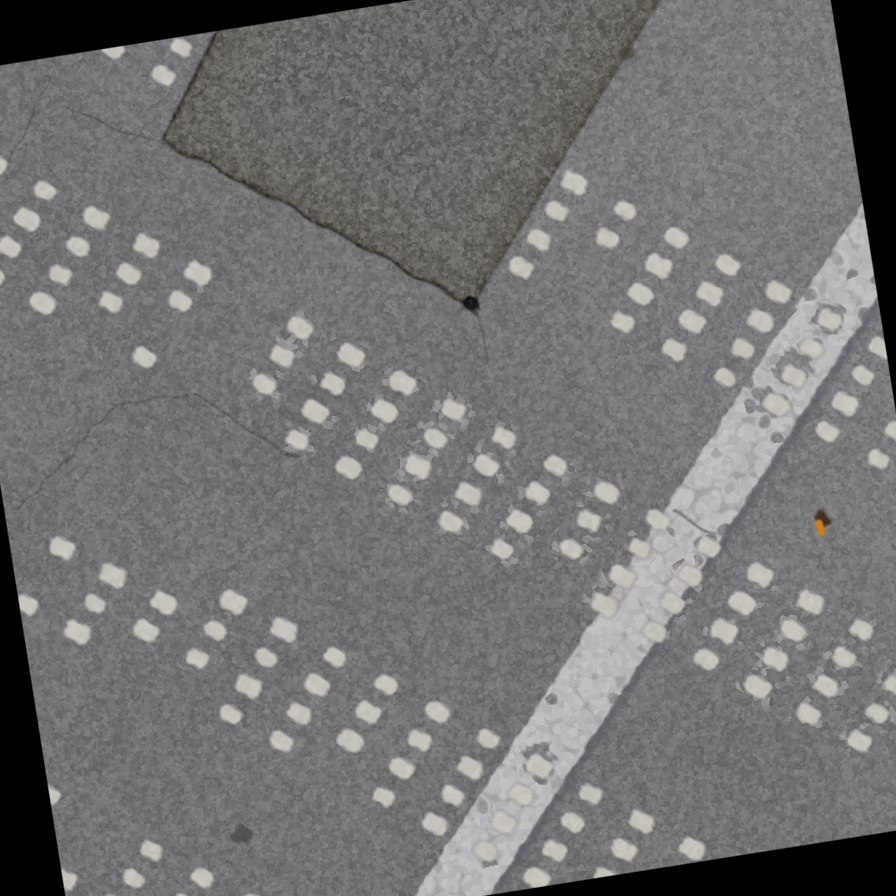
Write a WebGL 2 fragment shader that draws this texture.

```glsl
#version 300 es
precision highp float;
// A tilted square of worn asphalt: a darker repair slab, a diagonal paint stripe
// and four skewed bands of raised pale studs. Studs come from an inverted lattice,
// grain and chipped paint from cellular noise, wobbly edges from layered sines.
uniform vec2 u_resolution;
out vec4 outColor;

const vec2 STUD_ACROSS = vec2(0.0570, -0.0306);
const vec2 STUD_DOWN = vec2(-0.0199, -0.0315);
const vec3 ASPHALT = vec3(0.452, 0.445, 0.455);
const vec3 SLAB = vec3(0.418, 0.412, 0.402);
const vec3 SOIL = vec3(0.33, 0.315, 0.275);
const vec3 CRACK = vec3(0.27, 0.265, 0.27);
const vec3 STRIPE = vec3(0.735, 0.725, 0.735);
const vec3 STUD = vec3(0.77, 0.76, 0.73);
const vec3 SHADE = vec3(0.345, 0.34, 0.39);

// Worn-off places: centre and radius
const vec3 WORN[14] = vec3[14](
  vec3(0.238, 0.602, 0.045), vec3(0.278, 0.665, 0.015), vec3(0.181, 0.632, 0.015),
  vec3(0.275, 0.539, 0.020), vec3(0.647, 0.684, 0.026), vec3(0.617, 0.355, 0.020),
  vec3(0.026, 0.427, 0.048), vec3(0.048, 0.357, 0.016), vec3(0.117, 0.406, 0.034),
  vec3(0.203, 0.358, 0.015), vec3(0.172, 0.249, 0.034), vec3(0.103, 0.633, 0.020),
  vec3(0.102, 0.066, 0.026), vec3(0.372, 0.145, 0.016));

vec2 hash2(vec2 p) {
  vec3 q = fract(p.xyx * vec3(0.1031, 0.1030, 0.0973));
  q += dot(q, q.yzx + 33.33);
  return fract((q.xx + q.yz) * q.zy);
}

// Nearest cell: x = distance to its centre, y = its random tone
vec2 cellular(vec2 p) {
  vec2 base = floor(p), best = vec2(9.0, 0.0);
  for (int k = 0; k < 9; k++) {
    vec2 cell = base + vec2(k % 3 - 1, k / 3 - 1);
    float d = length(cell + hash2(cell + 57.0) - p);
    if (d < best.x) best = vec2(d, hash2(cell + 211.0).x);
  }
  return best;
}

// Layered sines, roughly -1 to 1
float ripple(vec2 p) {
  return (sin(p.x * 1.3 + 2.0 * sin(p.y * 0.9)) + sin(p.y * 1.7 - p.x * 0.6 + 1.0)
        + 0.6 * sin(p.x * 3.1 + p.y * 2.7)) / 2.6;
}

float cover(float d, float blur) { return 1.0 - smoothstep(-blur, blur, d); }

float segment(vec2 p, vec2 a, vec2 b) {
  vec2 d = b - a;
  return length(p - a - d * clamp(dot(p - a, d) / dot(d, d), 0.0, 1.0));
}

float blob(vec2 p, vec2 centre, float radius) {
  return cover(length(p - centre) + 0.35 * radius * ripple(p * 190.0) - radius, 0.003);
}

float roundBox(vec2 p, vec2 halfSize, float r) {
  vec2 q = abs(p) - halfSize + r;
  return length(max(q, 0.0)) + min(max(q.x, q.y), 0.0) - r;
}

// One band of studs, four deep: x = signed distance, y = 1 inside the band
vec2 studBand(vec2 p, vec2 origin) {
  vec2 c = inverse(mat2(STUD_ACROSS, STUD_DOWN)) * (p - origin);
  vec2 cell = vec2(round(c.x), clamp(round(c.y), 0.0, 3.0));
  vec2 centre = origin + cell.x * STUD_ACROSS + cell.y * STUD_DOWN;
  vec2 along = normalize(STUD_ACROSS), rel = p - centre;
  rel = vec2(dot(rel, along), dot(rel, vec2(-along.y, along.x)));
  vec2 size = vec2(0.0140, 0.0102) * (0.83 + 0.2 * hash2(cell + origin * 91.0).x);
  float d = roundBox(rel, size, 0.007) + 0.0013 * ripple(p * 230.0);
  for (int k = 0; k < 14; k++)
    if (distance(centre, WORN[k].xy) < WORN[k].z) d = 1.0;
  return vec2(d, cover(abs(c.y - 1.5) - 2.0, 0.3));
}

void main() {
  vec2 p = gl_FragCoord.xy / u_resolution;
  float blur = max(0.0022, 0.8 / u_resolution.y);
  vec2 bent = p + 0.004 * vec2(ripple(p * 55.0), ripple(p.yx * 60.0 + 4.0));

  // Asphalt, a little lighter to the upper right
  vec3 col = ASPHALT + 0.03 * smoothstep(0.9, 1.6, p.x + p.y) + 0.008 * ripple(p * 14.0);

  // Hairline cracks
  float crack = segment(bent, vec2(0.02, 0.43), vec2(0.13, 0.55));
  crack = min(crack, segment(bent, vec2(0.13, 0.55), vec2(0.22, 0.56)));
  crack = min(crack, segment(bent, vec2(0.22, 0.56), vec2(0.33, 0.49)));
  crack = min(crack, segment(bent, vec2(0.18, 0.84), vec2(0.07, 0.88)));
  crack = min(crack, segment(bent, vec2(0.01, 0.82), vec2(0.06, 0.92)));
  crack = min(crack, segment(bent, vec2(0.53, 0.66), vec2(0.545, 0.60)));
  col = mix(col, CRACK, 0.5 * cover(crack - 0.0012, 0.002));

  // Repair slab with a soiled rim and dark joint
  float lower = dot(bent - vec2(0.527, 0.659), vec2(0.472, 0.882));
  float right = dot(p - vec2(0.527, 0.659), vec2(-0.853, 0.521));
  float left = dot(p - vec2(0.182, 0.844), vec2(0.894, -0.447));
  float slab = min(lower, min(right, left));
  col = mix(col, SLAB, cover(-slab, 0.003));
  col = mix(col, SOIL, 0.65 * cover(-slab, 0.003) * exp(-max(slab, 0.0) * 55.0));
  float joint = cover(abs(slab) - 0.0018, 0.003) * (lower < right ? 0.85 : 0.4);
  col = mix(col, vec3(0.17, 0.16, 0.15), joint * step(-0.01, left));
  col = mix(col, vec3(0.08), blob(p, vec2(0.526, 0.660), 0.009));

  // Stone grain at two sizes
  vec2 coarse = cellular(p * 150.0), fine = cellular(p * 290.0 + 17.0);
  float rough = slab > 0.0 ? 1.35 : 1.0;
  col += rough * (0.065 * (coarse.y - 0.5) + 0.075 * (fine.y - 0.5) - 0.025 * (coarse.x - 0.45));

  // Diagonal stripe with a bluish shaded side and chipped paint
  float side = dot(p - vec2(0.646, 0.219), vec2(0.839, -0.544)) + 0.0018 * ripple(p * 120.0);
  col = mix(col, SHADE, 0.6 * cover(abs(side - 0.040) - 0.004, 0.006));
  vec2 flake = cellular(bent * 62.0);
  float chips = smoothstep(0.88, 0.94, flake.y) * cover(flake.x - 0.45, 0.15);
  chips = max(chips, blob(p, vec2(0.600, 0.155), 0.017));
  chips = max(chips, blob(p, vec2(0.925, 0.645), 0.017));
  chips = max(chips, blob(p, vec2(0.885, 0.590), 0.020));
  chips = max(chips, blob(p, vec2(0.860, 0.550), 0.015));
  chips = max(chips, cover(segment(bent, vec2(0.75, 0.43), vec2(0.80, 0.405)) - 0.002, 0.002));
  vec3 paint = STRIPE + 0.07 * (coarse.y - 0.5) - 0.08 * smoothstep(0.55, 0.8, flake.x);
  col = mix(col, paint, cover(abs(side) - 0.035, blur) * (1.0 - 0.85 * chips));

  // Stud bands, with loose flecks of paint between studs
  vec2 origins[4] = vec2[4](vec2(0.641, 0.796), vec2(0.335, 0.634), vec2(0.260, 0.328), vec2(0.169, 0.051));
  float fleck = smoothstep(0.78, 0.9, cellular(bent * 135.0 + 5.0).y);
  for (int k = 0; k < 4; k++) {
    vec2 band = studBand(p, origins[k]);
    float shown = cover(-slab - 0.0, 0.003) > 0.5 ? 0.0 : 1.0;
    float busy = k == 1 ? smoothstep(0.16, 0.24, p.x) : 0.25;
    col = mix(col, STUD, 0.45 * shown * busy * fleck * band.y * cover(band.x - 0.011, 0.006));
    col = mix(col, SHADE + 0.06, 0.35 * shown * cover(band.x - 0.002, 0.004));
    col = mix(col, STUD + 0.04 * (coarse.y - 0.5), shown * cover(band.x, blur * 1.3));
  }

  // Orange leaf and dark stains
  col = mix(col, vec3(0.27, 0.18, 0.13), blob(p, vec2(0.918, 0.421), 0.008));
  col = mix(col, vec3(0.78, 0.50, 0.12), cover(segment(p, vec2(0.914, 0.416), vec2(0.917, 0.406)) - 0.004, 0.002));
  col = mix(col, CRACK, 0.7 * blob(p, vec2(0.270, 0.068), 0.011));
  col = mix(col, SOIL - 0.08, 0.6 * blob(p, vec2(0.700, 0.942), 0.008));

  // Tilted square crop on black
  vec2 q = mat2(0.9877, -0.1564, 0.1564, 0.9877) * (p - 0.5);
  outColor = vec4(col * cover(max(abs(q.x), abs(q.y)) - 0.5, 1.0 / u_resolution.y), 1.0);
}
```
